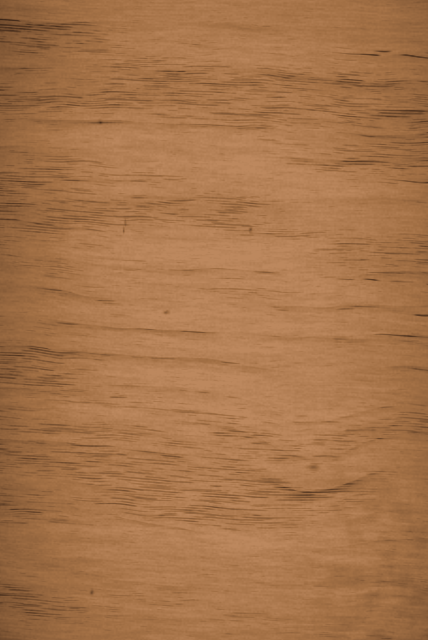
Reproduce this texture procedurally as a Shadertoy shader.

```glsl
// Warm, flat-sawn wood board with horizontal grain and darkened edges.
// Bent bands decide where the grain darkens; straight, broken dashes fill them.
// Small loops scatter cracks and specks, and one tone value picks the colour.

const vec3 CRACK = vec3(0.24, 0.15, 0.09);
const vec3 SHADE = vec3(0.49, 0.33, 0.20);
const vec3 AMBER = vec3(0.64, 0.44, 0.27);
const vec3 LIGHT = vec3(0.72, 0.515, 0.35);
const vec2 KNOT = vec2(0.49, 0.27);

float hash(vec2 p) {
    return fract(sin(dot(p, vec2(127.1, 311.7))) * 43758.5453);
}

float noise(vec2 p) {
    vec2 i = floor(p), f = fract(p);
    f = f * f * (3.0 - 2.0 * f);
    float low = mix(hash(i), hash(i + vec2(1, 0)), f.x);
    float high = mix(hash(i + vec2(0, 1)), hash(i + vec2(1, 1)), f.x);
    return mix(low, high, f.y);
}

float fbm(vec2 p) {
    float sum = 0.0, amp = 0.5;
    for (int i = 0; i < 4; i++) {
        sum += amp * noise(p);
        p = p * 2.03 + 17.3;
        amp *= 0.5;
    }
    return sum / 0.9375;
}

float bump(vec2 p, vec2 centre, vec2 size) {
    vec2 d = (p - centre) / size;
    return exp(-dot(d, d));
}

// Nearly straight fibre direction
float fibreHeight(vec2 p) {
    return p.y + 0.04 * p.x + 0.012 * (noise(p * vec2(5.0, 6.0)) - 0.5)
        + 0.004 * (noise(p * vec2(22.0, 25.0)) - 0.5);
}

// Growth bands: wavier, and bent around the knot
float bandHeight(vec2 p) {
    float h = fibreHeight(p) + 0.022 * (fbm(p * vec2(4.0, 5.0)) - 0.5);
    h += 0.045 * bump(p, KNOT, vec2(0.09, 0.13));
    return h - 0.04 * bump(p, vec2(0.0, 0.17), vec2(0.20, 0.12));
}

// Rows of thin dashes, each row shifted at random; coverage is 0 to 1
float dashes(vec2 fibre, vec2 scale, float coverage) {
    vec2 q = fibre * scale;
    float row = floor(q.y);
    float x = q.x + 31.0 * hash(vec2(row, 2.0));
    float along = 0.75 * noise(vec2(x, row * 7.0)) + 0.25 * noise(vec2(x * 3.1, row * 5.0));
    float across = 1.0 - smoothstep(0.1, 1.0, abs(2.0 * fract(q.y) - 1.0));
    return across * smoothstep(0.95 - coverage, 1.25 - coverage, along);
}

// Late-wood edges that fade away and return
float rings(vec2 band, float count) {
    float s = band.y * count + 1.1 * noise(vec2(3.0, band.y * 9.0));
    float f = fract(s), id = floor(s);
    float line = pow(f, 6.0) * (1.0 - smoothstep(0.93, 1.0, f));
    float fade = smoothstep(0.25, 0.75, noise(vec2(band.x * 8.0, id * 3.7)));
    return line * fade * (0.3 + 0.7 * hash(vec2(id, 5.0)));
}

// Hairline splits tapering in from the right side
float cracks(vec2 fibre, float soft) {
    float mask = 0.0;
    for (int i = 0; i < 5; i++) {
        float k = float(i);
        vec2 c = vec2(0.69 - 0.10 * hash(vec2(k, 1.0)), 0.45 + 0.52 * hash(vec2(k, 2.0)));
        float u = (fibre.x - c.x) / mix(0.06, 0.15, hash(vec2(k, 3.0)));
        float taper = max(1.0 - abs(u), 0.0);
        float wobble = 0.003 * (noise(vec2(fibre.x * 35.0, k * 9.0)) - 0.5);
        float d = abs(fibre.y - c.y + 0.03 * (fibre.x - c.x) + wobble);
        float edge = 1.0 - smoothstep(0.0006 * taper, 0.0006 * taper + soft, d);
        float broken = smoothstep(0.1, 0.6, noise(vec2(fibre.x * 50.0, k * 5.0)));
        mask = max(mask, edge * smoothstep(0.0, 0.7, taper) * broken);
    }
    return mask;
}

// Pin knots and nicks
float specks(vec2 p, float aspect) {
    float mask = 0.0;
    for (int i = 0; i < 6; i++) {
        float k = float(i);
        vec2 c = vec2(hash(vec2(k, 7.0)) * aspect, hash(vec2(k, 8.0)));
        vec2 size = mix(vec2(0.0011, 0.005), vec2(0.007, 0.0012), hash(vec2(k, 9.0)));
        float ragged = 0.4 + 0.6 * noise(p * 260.0);
        mask = max(mask, bump(p, c, size) * ragged);
    }
    return mask;
}

vec3 woodColour(float tone) {
    vec3 c = mix(CRACK, SHADE, clamp(1.0 + tone, 0.0, 1.0));
    c = mix(c, AMBER, clamp(tone / 0.65, 0.0, 1.0));
    return mix(c, LIGHT, clamp((tone - 0.65) / 0.35, 0.0, 1.25));
}

void mainImage(out vec4 fragColor, in vec2 fragCoord) {
    vec2 p = fragCoord / iResolution.y;
    float aspect = iResolution.x / iResolution.y;
    vec2 fibre = vec2(p.x, fibreHeight(p));
    vec2 band = vec2(p.x, bandHeight(p));

    // Light centre, dark rim, stronger on the left
    vec2 rim = abs(2.0 * fragCoord / iResolution.xy - 1.0);
    float side = p.x < 0.5 * aspect ? 0.66 : 0.46;
    float tone = 1.02 - side * pow(rim.x, 2.8) - 0.28 * pow(rim.y, 3.5);

    // Broad bands, streaks, fine fibres and grain
    tone += 0.26 * (fbm(band * vec2(2.5, 16.0)) - 0.5);
    tone += 0.16 * (fbm(fibre * vec2(7.0, 75.0) + 9.0) - 0.5);
    tone += 0.14 * (noise(fibre * vec2(16.0, 170.0)) - 0.5);
    tone += 0.17 * (noise(fibre * vec2(60.0, 360.0)) - 0.5);
    tone += 0.14 * (noise(p * 340.0) - 0.5);

    // Dashes crowd the dark bands and the ring lines
    float crowd = smoothstep(0.42, 0.70, fbm(band * vec2(3.0, 19.0) + 40.0));
    float ring = rings(band, 19.0);
    float dash = dashes(fibre, vec2(30.0, 240.0), 0.20 + 0.32 * crowd + 0.5 * ring);
    float hair = dashes(fibre + 3.0, vec2(48.0, 290.0), 0.28 + 0.28 * crowd);
    tone -= dash * (0.22 + 0.30 * crowd + 0.8 * ring);
    tone -= hair * (0.22 + 0.15 * crowd);
    tone -= ring * (0.15 + 0.65 * noise(fibre * vec2(34.0, 260.0)));
    tone -= 0.08 * crowd;

    // Rubbed stain in the lower right
    float stainArea = smoothstep(0.42, 0.62, p.x) * (1.0 - smoothstep(0.10, 0.42, p.y));
    float rubbed = fbm(p * vec2(38.0, 30.0)) + 0.3 * (noise(fibre * vec2(30.0, 200.0)) - 0.5);
    tone -= 0.30 * stainArea * smoothstep(0.30, 0.80, rubbed);

    // Marks
    tone -= 0.8 * bump(p, KNOT, vec2(0.008, 0.004));
    tone -= 1.1 * specks(p, aspect);
    tone = mix(tone, -0.8, 0.85 * cracks(fibre, 1.0 / 600.0));

    fragColor = vec4(woodColour(tone), 1.0);
}
```
